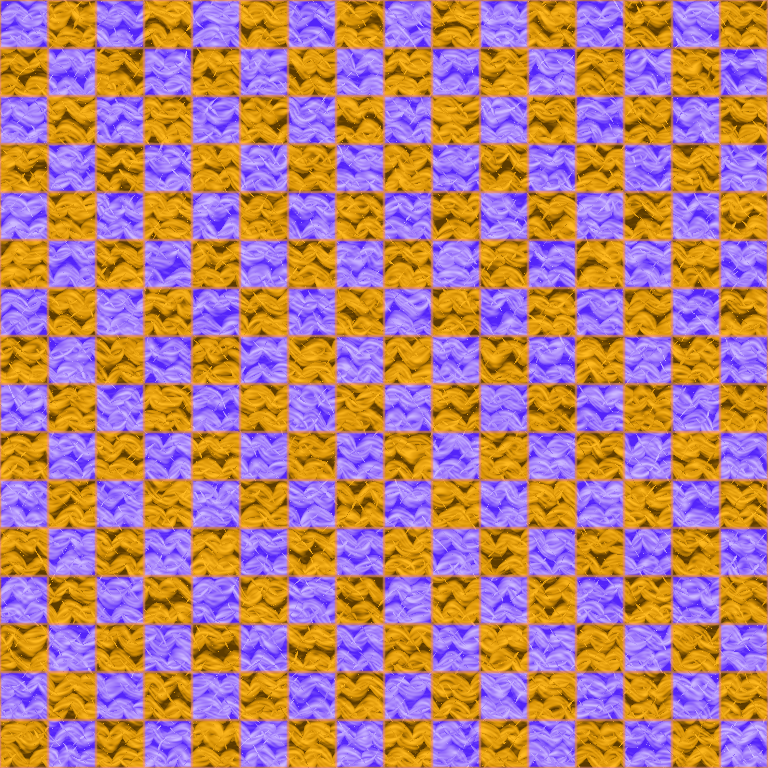
Reproduce this pattern procedurally as a WebGL 2 fragment shader.

```glsl
#version 300 es
precision highp float;
// Knitted checkerboard of ochre and violet squares joined by soft peach seams.
// Purl stitches are interlocking arcs; the highest arc at each point sets the
// shade, and gradient noise stretched along that arc draws the fibres.

uniform vec2 u_resolution;
out vec4 fragColor;

const float CELLS = 16.0;                    // squares across and down
const vec2 STITCHES = vec2(1.75, 2.0);       // stitches per square
const float ARC_BEND = 1.1;                  // curvature of each loop
const float YARN_RADIUS = 0.37;              // in stitch units
const float ARC_REACH = 0.62;                // squared half length of a loop
const float WARP = 0.24;                     // unevenness of the knitting
const float FIBRE = 0.62;                    // contrast of the fibres
const float SEAM_WIDTH = 0.045;              // half width, in squares

const vec3 OCHRE_DARK = vec3(0.36, 0.23, 0.00);
const vec3 OCHRE_MID = vec3(0.84, 0.57, 0.02);
const vec3 OCHRE_LIGHT = vec3(1.00, 0.73, 0.13);
const vec3 VIOLET_DARK = vec3(0.33, 0.14, 0.98);
const vec3 VIOLET_MID = vec3(0.61, 0.46, 0.98);
const vec3 VIOLET_LIGHT = vec3(0.80, 0.72, 1.00);
const vec3 SEAM = vec3(0.90, 0.56, 0.42);

vec2 hash2(vec2 c) {
  vec3 q = fract(c.xyx * vec3(0.1031, 0.1030, 0.0973));
  q += dot(q, q.yzx + 33.33);
  return fract((q.xx + q.yz) * q.zy);
}

float cornerSlope(vec2 corner, vec2 offset) {
  float angle = 6.2832 * hash2(corner).x;
  return dot(vec2(cos(angle), sin(angle)), offset);
}

float gradientNoise(vec2 p) {
  vec2 i = floor(p), f = fract(p);
  vec2 w = f * f * f * (f * (f * 6.0 - 15.0) + 10.0);
  vec2 e = vec2(1.0, 0.0);
  return mix(mix(cornerSlope(i, f), cornerSlope(i + e.xy, f - e.xy), w.x),
             mix(cornerSlope(i + e.yx, f - e.yx), cornerSlope(i + e.xx, f - e.xx), w.x), w.y);
}

vec3 ramp(vec3 dark, vec3 mid, vec3 light, float tone) {
  return tone < 0.5 ? mix(dark, mid, tone * 2.0) : mix(mid, light, tone * 2.0 - 1.0);
}

// Brightness of the knitted surface; s is in stitch units.
float knitTone(vec2 s) {
  float height = 0.0, seed = 0.0;
  vec2 strand = s;                           // along and across the yarn
  for (int j = -1; j <= 1; j++)
  for (int i = -1; i <= 1; i++)
  for (int k = 0; k < 2; k++) {
    vec2 id = floor(s) + vec2(i, j);
    float smile = float(k);                  // 0 arches up, 1 hangs down
    vec2 rnd = hash2(id + smile * 57.0 + 11.0);
    vec2 centre = id + mix(vec2(0.5, 0.62), vec2(1.0, 0.10), smile);
    vec2 d = s - centre - (rnd - 0.5) * vec2(0.28, 0.16);
    d.y += d.x * (rnd.y - 0.5) * 0.5;        // slight tilt
    float across = d.y + (1.0 - 2.0 * smile) * ARC_BEND * d.x * d.x;
    float radius = YARN_RADIUS * (0.88 + 0.24 * rnd.x) * max(1.0 - d.x * d.x / ARC_REACH, 0.01);
    float bump = 1.0 - across * across / (radius * radius);
    if (bump > height) {
      height = bump;
      strand = vec2(d.x, across);
      seed = rnd.x;
    }
  }
  float twist = strand.y + 0.3 * strand.x;
  float fibres = gradientNoise(vec2(strand.x * 2.2, twist * 7.5) + seed * 40.0);
  float fuzz = gradientNoise(vec2(s.x * 2.5 + s.y, s.y * 7.0 - s.x * 2.0));
  return 0.10 + 0.58 * height + FIBRE * fibres * (0.4 + 0.6 * height)
       + 0.22 * fuzz + 0.16 * (seed - 0.5) + 0.25 * strand.y * height;
}

void main() {
  vec2 p = gl_FragCoord.xy / u_resolution * CELLS;

  // Uneven yarn and slow changes of brightness
  vec2 warp = vec2(gradientNoise(p * 1.7), gradientNoise(p * 1.7 + 31.7));
  float tone = knitTone(p * STITCHES + WARP * warp + 4.0);
  tone = clamp(tone + 0.08 * gradientNoise(p * 0.6 + 9.0), 0.0, 1.0);

  // Alternating squares
  vec2 cell = floor(p);
  bool isViolet = mod(cell.x + cell.y, 2.0) > 0.5;
  vec3 color = isViolet ? ramp(VIOLET_DARK, VIOLET_MID, VIOLET_LIGHT, tone)
                        : ramp(OCHRE_DARK, OCHRE_MID, OCHRE_LIGHT, tone);

  // Soft seams along every edge
  vec2 edge = 0.5 - abs(fract(p) - 0.5);
  float pixel = CELLS / min(u_resolution.x, u_resolution.y);
  float seam = 1.0 - smoothstep(0.0, max(SEAM_WIDTH, pixel), min(edge.x, edge.y));
  color = mix(color, SEAM * mix(0.78, 1.08, tone), seam);

  fragColor = vec4(color, 1.0);
}
```
